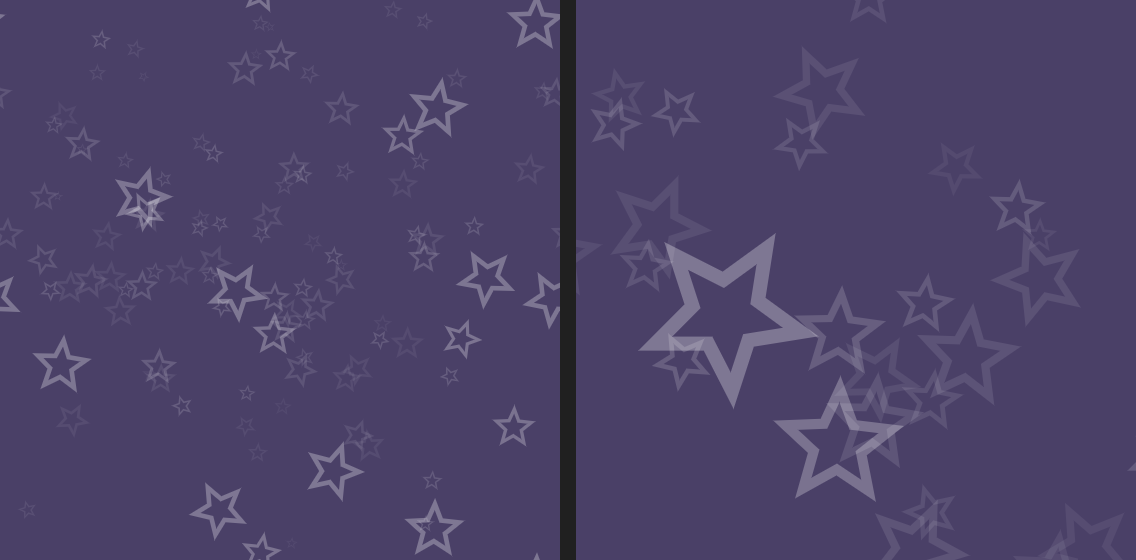
Left, the full canvas; right, a detail of the centre.
This pattern is drawn by a Shadertoy shader. Its source:

```glsl
// Translucent outlined five-pointed stars scattered over a flat dusky violet ground.
#define GROUND vec3(0.29, 0.25, 0.405)
#define STAR_TINT vec3(1.0)
#define INNER_RATIO 0.45   // notch radius / tip radius
#define BAND_WIDTH 0.148   // outline thickness / tip radius
#define COMMON_TILT 0.10   // lean shared by most stars, radians
#define SEED 7u

const float SECTOR = 0.62831853; // a tenth of a turn

// Integer hash of a star index and channel, giving 0..1
float hash(int index, uint channel) {
    uint h = uint(index) * 747796405u + channel * 2891336453u + SEED * 277803737u;
    h = ((h >> ((h >> 28u) + 4u)) ^ h) * 277803737u;
    h = (h >> 22u) ^ h;
    h = (h ^ (h >> 15u)) * 2246822519u;
    return float((h ^ (h >> 13u)) >> 8u) / 16777216.0;
}

// Mitred distance to the border of a star of tip radius 1 pointing along +y
float starDistance(vec2 p) {
    float angle = atan(p.x, p.y);
    angle = abs(mod(angle + SECTOR, 2.0 * SECTOR) - SECTOR);
    vec2 folded = length(p) * vec2(sin(angle), cos(angle));
    vec2 edge = INNER_RATIO * vec2(sin(SECTOR), cos(SECTOR)) - vec2(0.0, 1.0);
    vec2 normal = normalize(vec2(-edge.y, edge.x));
    return dot(folded - vec2(0.0, 1.0), normal);
}

// Antialiased coverage of one hollow star
float hollowStar(vec2 p, float radius, float tilt, float pixel) {
    if (length(p) > radius + 2.0 * pixel) return 0.0;
    float c = cos(tilt), s = sin(tilt);
    float d = starDistance(mat2(c, s, -s, c) * p / radius) * radius;
    float halfBand = 0.5 * BAND_WIDTH * radius;
    return clamp(0.5 + (halfBand - abs(d + halfBand)) / pixel, 0.0, 1.0);
}

// Lays one size class of stars over the colour; evenness 1 spreads them regularly
void scatter(inout vec3 color, vec2 uv, float pixel, int first, int count,
             vec2 radiusRange, vec2 alphaRange, float evenness) {
    for (int i = first; i < first + count; i++) {
        vec2 random = vec2(hash(i, 1u), hash(i, 2u));
        vec2 spread = fract(float(i) * vec2(0.7549, 0.5698));
        vec2 center = mix(random, spread + 0.25 * (random - 0.5), evenness);
        vec2 p = fract(uv - center + 0.5) - 0.5;

        float wobble = hash(i, 3u) - 0.5;
        float tilt = COMMON_TILT + wobble * (hash(i, 4u) < 0.6 ? 0.15 : 2.0 * SECTOR);
        float radius = mix(radiusRange.x, radiusRange.y, hash(i, 5u));
        float alpha = mix(alphaRange.x, alphaRange.y, hash(i, 6u));
        color = mix(color, STAR_TINT, alpha * hollowStar(p, radius, tilt, pixel));
    }
}

void mainImage(out vec4 fragColor, in vec2 fragCoord) {
    float pixel = 1.0 / min(iResolution.x, iResolution.y);
    vec2 uv = fragCoord * pixel;
    vec3 color = GROUND;

    // From tiny and faint to large and bright
    scatter(color, uv, pixel, 300,  7, vec2(0.008, 0.011), vec2(0.05, 0.08), 0.0);
    scatter(color, uv, pixel, 200, 46, vec2(0.015, 0.020), vec2(0.04, 0.17), 0.5);
    scatter(color, uv, pixel, 100, 38, vec2(0.027, 0.035), vec2(0.05, 0.16), 0.6);
    scatter(color, uv, pixel,  50,  6, vec2(0.037, 0.041), vec2(0.25, 0.28), 1.0);
    scatter(color, uv, pixel,   0, 10, vec2(0.055, 0.057), vec2(0.28, 0.29), 1.0);

    fragColor = vec4(color, 1.0);
}
```
